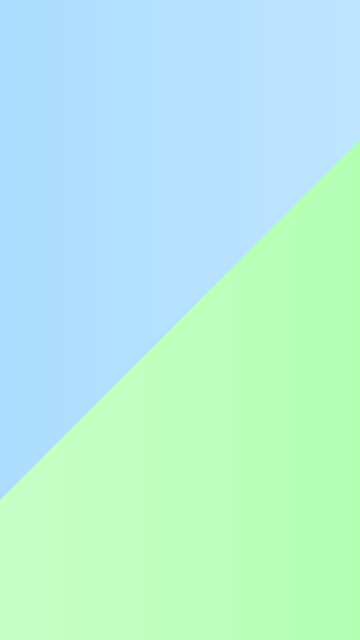
Write a Shadertoy shader that draws this background.

```glsl
#define SKY_LEFT    vec3(0.667, 0.867, 1.0)
#define SKY_RIGHT   vec3(0.745, 0.898, 1.0)
#define GREEN_LEFT  vec3(0.780, 1.0, 0.780)
#define GREEN_RIGHT vec3(0.698, 1.0, 0.698)
#define EDGE_ANGLE  0.78539816

// Signed distance to a line through the centre, positive above it
float diagonalDistance(vec2 p, float angle) {
    return dot(p, vec2(-sin(angle), cos(angle)));
}

void mainImage(out vec4 fragColor, in vec2 fragCoord) {
    vec2 uv = fragCoord / iResolution.xy;
    vec2 centred = (fragCoord - 0.5 * iResolution.xy) / iResolution.y;

    // Horizontal gradients for the two halves
    vec3 sky = mix(SKY_LEFT, SKY_RIGHT, uv.x);
    vec3 green = mix(GREEN_LEFT, GREEN_RIGHT, uv.x);

    // Smooth diagonal split
    float softness = 0.7 / iResolution.y;
    float aboveEdge = smoothstep(-softness, softness, diagonalDistance(centred, EDGE_ANGLE));

    fragColor = vec4(mix(green, sky, aboveEdge), 1.0);
}
```
